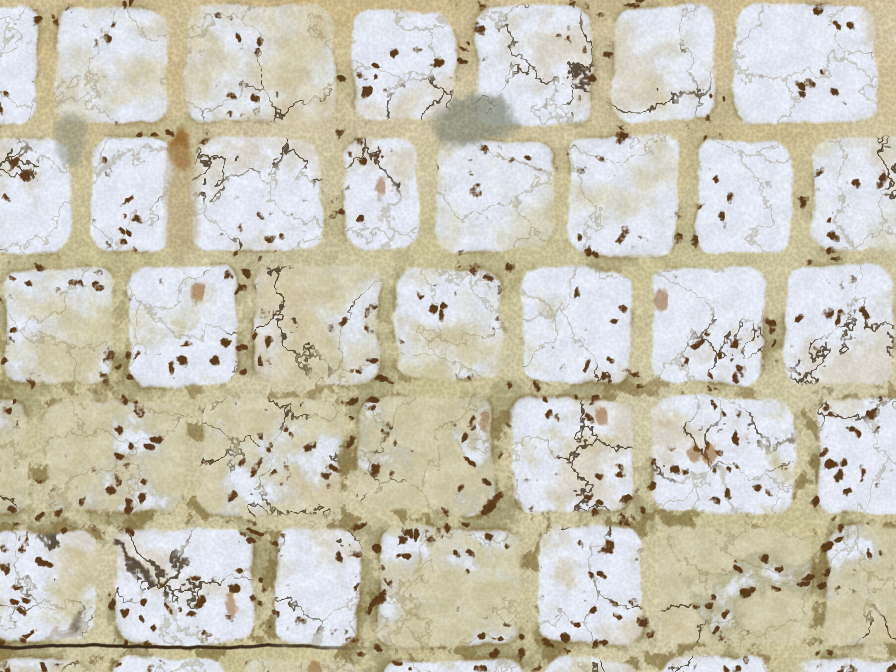
Write a Shadertoy shader that draws this texture.

```glsl
// Weathered whitewashed stone wall: five courses of rough blocks in sandy mortar.

const vec3 WHITE  = vec3(0.89, 0.91, 0.95);
const vec3 CREAM  = vec3(0.84, 0.82, 0.73);
const vec3 MORTAR = vec3(0.78, 0.75, 0.58);
const vec3 SAND   = vec3(0.80, 0.72, 0.54);
const vec3 OLIVE  = vec3(0.62, 0.60, 0.45);
const vec3 GREY   = vec3(0.55, 0.56, 0.50);
const vec3 BROWN  = vec3(0.52, 0.45, 0.27);
const vec3 RUST   = vec3(0.56, 0.34, 0.12);
const vec3 DARK   = vec3(0.22, 0.17, 0.11);

const float BASE = 0.031;    // height of the lowest bed joint
const float COURSE = 0.194;  // height of one course
const float JOINT = 0.014;   // half width of a joint

// Block spacing and first joint of each course, from the bottom up
const float PITCH[5] = float[5](0.205, 0.235, 0.192, 0.182, 0.206);
const float START[5] = float[5](0.165, 0.045, 0.188, 0.110, 0.073);

float hash(vec2 p) {
    vec3 q = fract(p.xyx * 0.1031);
    q += dot(q, q.yzx + 33.33);
    return fract((q.x + q.y) * q.z);
}

// Layered sines, each octave bent by the one before; about -1 to 1
float waves(vec2 p) {
    float sum = 0.0, amp = 0.5;
    for (int i = 0; i < 6; i++) {
        p = mat2(1.6, 1.2, -1.2, 1.6) * p + 1.3;
        sum += amp * sin(p.x + 1.5 * sin(0.8 * p.y + 2.0 * sum));
        amp *= 0.6;
    }
    return sum;
}

// Cellular noise: distances to the nearest two points
vec2 cells(vec2 p) {
    vec2 id = floor(p), f = vec2(9.0);
    for (int y = -1; y <= 1; y++)
    for (int x = -1; x <= 1; x++) {
        vec2 c = id + vec2(x, y);
        float d = length(c + vec2(hash(c), hash(c + 57.0)) - p);
        f = d < f.x ? vec2(d, f.x) : vec2(f.x, min(f.y, d));
    }
    return f;
}

// Position of joint i in a course, in units of the block spacing
float jointAt(float i, float row) {
    return i + 0.26 * (hash(vec2(i + 20.0, row + 7.0)) - 0.5);
}

// Signed distance to the block around p (x), and its random value (y)
vec2 block(vec2 p) {
    float row = floor((p.y - BASE) / COURSE);
    int k = int(clamp(row, 0.0, 4.0));
    float x = (p.x - START[k]) / PITCH[k];
    float i = floor(x);
    i += step(jointAt(i + 1.0, row), x) - step(x, jointAt(i, row));
    float left = jointAt(i, row), right = jointAt(i + 1.0, row);
    float seed = hash(vec2(i + 31.0, row + 13.0));
    vec2 halfSize = 0.5 * vec2((right - left) * PITCH[k], COURSE);
    halfSize -= JOINT * vec2(0.8 + 0.5 * seed, 0.65 + 0.4 * fract(seed * 7.0));
    vec2 q = vec2(x - 0.5 * (left + right), (p.y - BASE) / COURSE - row - 0.5);
    q = abs(q * vec2(PITCH[k], COURSE)) - halfSize + 0.028;
    return vec2(length(max(q, 0.0)) + min(max(q.x, q.y), 0.0) - 0.028, seed);
}

// Ragged elliptical patch
float blot(vec2 p, vec2 centre, vec2 size, float rough) {
    return 1.0 - smoothstep(0.55, 1.0, length((p - centre) / size) + 0.35 * rough);
}

void mainImage(out vec4 fragColor, in vec2 fragCoord) {
    vec2 p = fragCoord / iResolution.y;
    float px = 1.0 / iResolution.y;
    float age = 1.0 - smoothstep(0.3, 0.72, p.y);
    float broad = waves(p * 5.0), patchy = waves(p * 14.0 + 4.0), fine = waves(p * 45.0);
    vec2 warp = vec2(waves(p * 11.0 + 9.0), waves(p * 11.0 + 23.0));

    // Mortar, sandy above and mottled below
    vec3 col = mix(mix(SAND, MORTAR, smoothstep(1.0, 0.6, p.y)), CREAM, 0.3 + 0.3 * broad);
    col = mix(col, OLIVE, (0.25 + 0.55 * age) * smoothstep(0.0, 0.6, patchy + 0.3 * fine));

    // Blocks, some still veiled by plaster
    vec2 b = block(p + 0.006 * warp + 0.0015 * fine);
    float inside = 1.0 - smoothstep(-0.002 - px, 0.002 + px, b.x);
    float clean = smoothstep(-0.35, 0.3, 1.5 * b.y - 0.25 - 0.2 * age + (0.3 + 0.35 * age) * patchy);
    vec3 face = mix(mix(MORTAR, CREAM, 0.65 + 0.3 * fine), WHITE, clean);
    face = mix(face, SAND, 0.4 * smoothstep(0.25, 0.9, broad - 0.2 * fine));
    face = mix(face, OLIVE, 0.6 * age * (1.0 - clean) * smoothstep(0.0, 0.5, patchy));
    col = mix(col, face, inside * (0.7 + 0.3 * clean));

    // Dirt along the block edges
    float rim = exp(-abs(b.x - 0.002) * 300.0) * smoothstep(-0.1, 0.6, patchy);
    col = mix(col, BROWN, rim * (0.45 + 0.3 * age));
    float dirt = (1.0 - inside) * age * smoothstep(0.25, 0.6, waves(p * 24.0 + 2.0));
    col = mix(col, BROWN, 0.75 * dirt);

    // Cracks and pits
    vec2 f = cells(p * 8.0 + 0.35 * warp);
    float crack = 1.0 - smoothstep(0.01, 0.035 + 12.0 * px, f.y - f.x);
    col = mix(col, BROWN, 0.3 * crack * inside);
    col = mix(col, DARK, 0.75 * crack * inside * smoothstep(0.2, 0.6, broad + 0.15 * age));
    float pit = 1.0 - smoothstep(0.12, 0.24, cells(p * 30.0 + 0.5 * warp).x + 0.06 * fine);
    col = mix(col, mix(RUST, DARK, 0.6), pit * smoothstep(0.15, 0.5, patchy + 0.35 * age - 0.15));

    // Rust drips and grey repairs
    for (int i = 0; i < 9; i++) {
        vec2 c = vec2(1.333 * hash(vec2(i, 3)), hash(vec2(i, 11)));
        col = mix(col, RUST, 0.5 * blot(p, c, vec2(0.012, 0.02), fine));
    }
    col = mix(col, RUST, 0.75 * blot(p, vec2(0.268, 0.785), vec2(0.022, 0.04), patchy));
    col = mix(col, SAND * 0.88, 0.5 * blot(p, vec2(0.27, 0.71), vec2(0.03, 0.12), patchy));
    col = mix(col, GREY, 0.8 * blot(p, vec2(0.708, 0.818), vec2(0.07, 0.045), patchy));
    col = mix(col, GREY, 0.5 * blot(p, vec2(0.106, 0.792), vec2(0.03, 0.04), patchy));

    // Open seam under the lowest course, then surface grain
    float seam = abs(p.y - 0.036 - 0.005 * waves(vec2(p.x * 6.0, 1.0)));
    seam = 1.0 - smoothstep(0.001, 0.0025 + px, seam);
    col = mix(col, DARK, seam * smoothstep(0.65, 0.3, p.x + 0.1 * patchy));
    float grain = cells(p * 170.0).x - 0.45;
    col *= 1.0 + 0.03 * fine + (0.08 + 0.08 * (1.0 - inside)) * grain;
    fragColor = vec4(clamp(col, 0.0, 1.0), 1.0);
}
```
